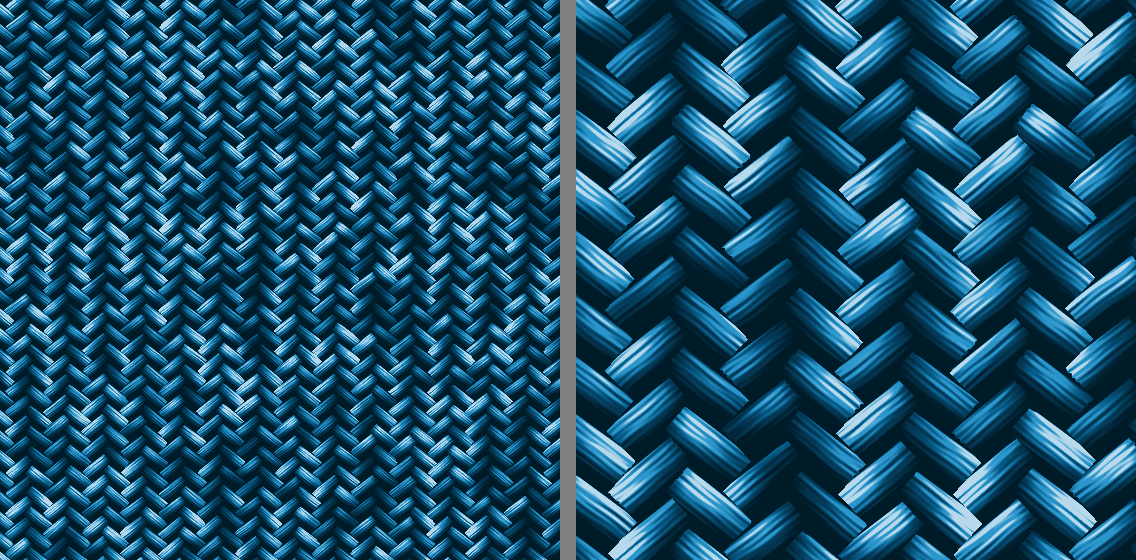
Left, the full canvas; right, a detail of the centre.
This texture is drawn by a WebGL 1 fragment shader. Its source:

```glsl
precision highp float;
// Blue herringbone basketwork: a two-over, two-under twill on a diagonal grid.
// Each visible strip is a flattened bar, lit above and dark below, so the weave
// reads as rows of zigzags; layered sines give the grain and gentle dye changes.
uniform vec2 u_resolution;

const vec2 REPEATS = vec2(14.6, 27.6);   // zigzags across, rows down
const vec2 PHASE = vec2(0.13, 0.3);
const float CELL = 0.0248;               // strip pitch in canvas units
const float FLATTEN = 0.15;              // tilts strips toward horizontal

const vec3 INK = vec3(0.0, 0.105, 0.155);
const vec3 DEEP = vec3(0.015, 0.22, 0.33);
const vec3 BLUE = vec3(0.02, 0.35, 0.52);
const vec3 SKY = vec3(0.17, 0.59, 0.80);
const vec3 PALE = vec3(0.72, 0.85, 0.92);

float hash(vec2 p) {
  p = fract(p * vec2(0.1031, 0.1137));
  p += dot(p, p.yx + 33.33);
  return fract((p.x + p.y) * p.x * 17.3);
}

float boxDistance(vec2 p, vec2 halfSize) {
  vec2 d = abs(p) - halfSize;
  return length(max(d, 0.0)) + min(max(d.x, d.y), 0.0);
}

// Uneven dye in small blotches, from 0 to 1
float patches(vec2 p) {
  p += 0.05 * sin(p.yx * vec2(15.0, 19.0) + vec2(1.3, 4.1));
  float s = sin(p.x * 23.0 + p.y * 13.0 + 0.8);
  s += 0.8 * sin(p.x * 17.0 - p.y * 25.0 + 2.0);
  s += 0.7 * sin(p.x * 49.0 + p.y * 37.0 + 5.0);
  s += 0.6 * sin(p.x * 41.0 - p.y * 57.0);
  return clamp(0.5 + 0.22 * s, 0.0, 1.0);
}

// Fine broken grain: x runs down the strip, y runs across it
float fibres(vec2 q, float seed) {
  float y = q.y + 0.01 * sin(q.x * 2.5 + seed * 9.0);
  float s = sin(y * 43.0 + seed * 40.0 + 0.5 * sin(q.x * 5.0 + seed * 17.0));
  s += 0.7 * sin(y * 24.0 + seed * 71.0 + q.x * 0.9);
  s += 0.7 * sin(y * 33.0 - seed * 53.0 - q.x * 2.1);
  return clamp(0.5 + 0.25 * s, 0.0, 1.0);
}

// Twill cell lookup: xy = position (down 0..2, top to bottom side 0..1),
// zw = identity of the strip lying on top
vec4 weave(vec2 g) {
  vec2 c = floor(g);
  vec2 f = g - c;
  float k = mod(c.x + c.y, 4.0);
  if (k < 2.0) return vec4(2.0 - k - f.x, f.y, c.x - k, c.y);
  return vec4(k - 2.0 + f.y, 1.0 - f.x, c.x + 57.0, c.y - k + 133.0);
}

vec3 ramp(float t) {
  vec3 col = mix(INK, DEEP, smoothstep(0.06, 0.25, t));
  col = mix(col, BLUE, smoothstep(0.24, 0.42, t));
  col = mix(col, SKY, smoothstep(0.38, 0.62, t));
  return mix(col, PALE, smoothstep(0.70, 0.98, t));
}

// Brightness of one strip, falling to zero in the gaps
float stripTone(vec2 q, vec2 id, float blur) {
  float seed = hash(id + 200.0);
  float wear = hash(id.yx + 311.0);
  float shift = hash(id + 57.0);
  q.y += FLATTEN * (q.x - 1.0);
  float grain = fibres(q, seed);

  // Crisp outline with uneven width and slightly ragged ends
  vec2 halfSize = vec2(0.97 + 0.12 * wear, 0.35 + 0.07 * seed);
  float ragged = 0.08 * (grain - 0.5) * smoothstep(0.7, 1.0, abs(q.x - 1.0));
  float d = boxDistance(q - vec2(1.0, 0.48), halfSize) + ragged;
  float body = 1.0 - smoothstep(-blur, blur, d);

  // Glow wandering along the strip, with only a short shadow where it tucks in
  float down = q.x * 0.5;
  float offset = (down - mix(0.2, 0.95, shift)) * 1.5;
  float sheen = 0.40 + 0.60 * exp(-2.4 * offset * offset);
  sheen *= 0.55 + 0.45 * smoothstep(-0.05, 0.22, down);

  // Rounded section: lit above, dark below
  float section = 1.0 - 0.80 * smoothstep(0.34, 0.86, q.y);
  float tone = sheen * section * mix(0.50, 1.08, seed) * mix(0.45, 1.3, grain);

  // Thin lit rim and occasional pale worn end
  float rim = 1.0 - smoothstep(0.03, 0.12, abs(q.y - 0.48 + halfSize.y - 0.07));
  tone += rim * 0.30 * wear;
  float worn = smoothstep(0.62, 0.98, wear) * smoothstep(0.35, 0.85, down);
  tone += worn * 0.50 * grain * section;
  return tone * body;
}

void main() {
  vec2 uv = gl_FragCoord.xy / u_resolution;
  float blur = 0.6 / (CELL * min(u_resolution.x, u_resolution.y));

  // Slight hand-made drift, then the two diagonal strand axes
  vec2 p = uv + 0.0012 * sin(uv.yx * vec2(31.0, 27.0));
  p = p * REPEATS - PHASE;
  vec4 strip = weave(vec2(2.0 * p.x + p.y, 2.0 * p.x - p.y));

  float dye = patches(uv);
  float tone = stripTone(strip.xy, strip.zw, blur);
  tone *= mix(0.68, 1.12, smoothstep(0.05, 0.6, dye));

  // Dye pooled in the lower left corner
  float pool = 1.0 - smoothstep(0.0, 0.30, length(uv * vec2(1.0, 1.2)));
  tone += 0.12 * pool * dye;

  gl_FragColor = vec4(ramp(tone), 1.0);
}
```
